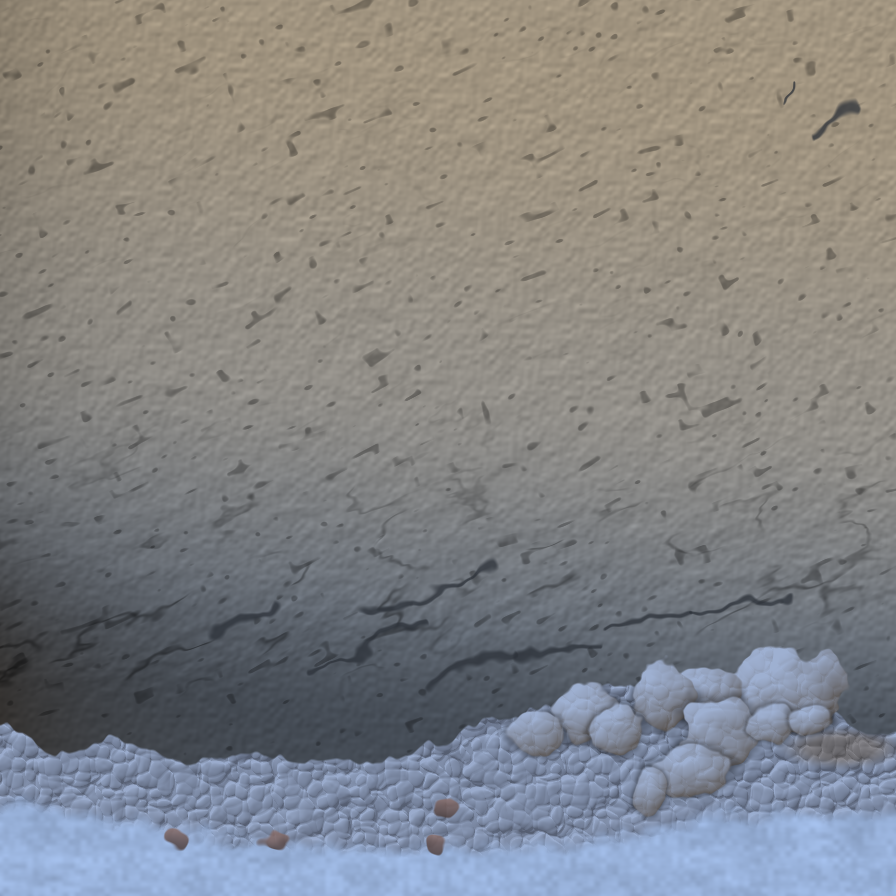
Write a Shadertoy shader that draws this texture.

```glsl
// A rough plaster wall fading from warm light to blue shade, above a bank
// of rubble on a pale floor. Value noise gives the wall relief, cellular
// domes the rubble, and shaded ellipsoids the larger stones.

const vec3 WALL_WARM = vec3(.63, .58, .50), WALL_GREY = vec3(.57, .56, .54);
const vec3 WALL_BLUE = vec3(.41, .44, .48), WALL_BASE = vec3(.27, .30, .34);
const vec3 CORNER = vec3(.23, .21, .19), CRACK = vec3(.17, .19, .22);
const vec3 STONE_LIT = vec3(.62, .69, .82), STONE_SHADE = vec3(.30, .33, .40);
const vec3 STONE_TAN = vec3(.36, .34, .33), FLOOR_BLUE = vec3(.60, .70, .86);
const vec3 PEBBLE = vec3(.42, .34, .33), LIGHT_DIR = vec3(-.42, .72, .55);
const vec2 LIGHT_STEP = vec2(-.0014, .0026);
const float GRAIN = .36, ROUGHNESS = .85;

// Wall breaks: start xy, end xy
const vec4 BREAKS[9] = vec4[9](
  vec4(.35, .253, .47, .305), vec4(.48, .24, .57, .272), vec4(.57, .27, .665, .278),
  vec4(.67, .293, .77, .318), vec4(.77, .318, .885, .335), vec4(.23, .29, .3, .325),
  vec4(.41, .315, .55, .37), vec4(.905, .855, .957, .878), vec4(.872, .892, .886, .908));
// Boulders from back to front: centre xy, radii xy
const vec4 BOULDERS[11] = vec4[11](
  vec4(.875, .23, .068, .047), vec4(.655, .203, .04, .03), vec4(.785, .226, .04, .03),
  vec4(.74, .226, .034, .036), vec4(.69, .188, .028, .028), vec4(.6, .182, .03, .025),
  vec4(.8, .18, .042, .044), vec4(.77, .138, .045, .028), vec4(.725, .116, .018, .026),
  vec4(.86, .192, .026, .02), vec4(.905, .199, .024, .018));
const vec2 PEBBLES[4] = vec2[4](vec2(.198, .063), vec2(.306, .06), vec2(.486, .058), vec2(.496, .098));

float hash(vec2 p) {
  vec3 q = fract(p.xyx * .1031);
  q += dot(q, q.yzx + 33.33);
  return fract((q.x + q.y) * q.z);
}
float noise(vec2 p) {
  vec2 i = floor(p), f = fract(p);
  f *= f * (3. - 2. * f);
  return mix(mix(hash(i), hash(i + vec2(1, 0)), f.x),
             mix(hash(i + vec2(0, 1)), hash(i + 1.), f.x), f.y);
}
vec2 noise2(vec2 p) { return vec2(noise(p), noise(p + 31.7)) - .5; }
float fbm(vec2 p) {
  float sum = 0., amp = .5;
  for (int i = 0; i < 4; i++) { sum += amp * noise(p); p = p * 2.03 + 11.3; amp *= .5; }
  return sum;
}
float bump(float x, float centre, float width) {
  float d = (x - centre) / width;
  return exp(-d * d);
}
// One inside, zero outside, with a soft edge of half width w
float inside(float d, float w) { return 1. - smoothstep(-w, w, d); }

// Coordinates along and across strokes that climb to the right
vec2 slant(vec2 p) {
  p += .03 * noise2(p * 9.);
  return vec2(dot(p, vec2(.91, .41)), dot(p, vec2(-.41, .91)));
}
float wallRelief(vec2 p, float rough) {
  float grain = .6 * noise(p * 175.) + .5 * noise(p * 95.) + .5 * noise(p * 47.);
  return GRAIN * grain + rough * ROUGHNESS * fbm(slant(p) * vec2(17, 46));
}
vec3 wall(vec2 p) {
  float y = p.y + .09 * (p.x - .5) + .03 * (fbm(p * 5.) - .5);
  vec3 col = mix(WALL_BASE, WALL_BLUE, smoothstep(.17, .36, y));
  col = mix(col, WALL_GREY, smoothstep(.28, .58, y));
  col = mix(col, WALL_WARM, smoothstep(.48, .95, y));
  float corner = exp(-p.x / .13) * inside(p.y - .34, .16);
  col = mix(col, CORNER, .85 * corner) * (1. - .14 * exp(-p.x / .1));

  // Relief peaks in a band above the smooth foot
  float foot = .19 + .11 * p.x;
  float rough = smoothstep(foot, foot + .05, p.y) * (1. - .88 * smoothstep(.27, .58, p.y));
  float slope = wallRelief(p, rough) - wallRelief(p + LIGHT_STEP, rough);
  col *= 1. + clamp(.75 * slope, -.4, .3);

  // Broken veins and scattered pits
  float vein = 1. - abs(2. * fbm(slant(p) * vec2(10, 25)) - .95);
  col *= 1. - .34 * smoothstep(.92, 1., vein) * smoothstep(.4, .65, noise(p * 23.)) * rough;
  col *= 1. - .28 * smoothstep(.83, .95, noise(slant(p) * vec2(65, 110)));

  vec2 w = p + .02 * noise2(p * 28.) + .007 * noise2(p * 90.);
  for (int i = 0; i < 9; i++) {
    vec2 a = w - BREAKS[i].xy, b = BREAKS[i].zw - BREAKS[i].xy;
    float d = length(a - b * clamp(dot(a, b) / dot(b, b), 0., 1.));
    float width = .002 + .008 * noise(p * 34. + float(i));
    col = mix(col, CRACK, .75 * inside(d - .6 * width, .4 * width));
  }
  return col;
}

// Height of packed round stones, n cells across
float domes(vec2 p, float n) {
  p *= n;
  float h = 0.;
  for (int k = 0; k < 9; k++) {
    vec2 cell = floor(p) + vec2(k % 3, k / 3) - 1.;
    float r = .45 + .35 * hash(cell + 5.);
    vec2 d = (p - cell - .2 - .6 * vec2(hash(cell), hash(cell + 17.))) / r;
    h = max(h, r * sqrt(max(0., 1. - dot(d, d))));
  }
  return h / n;
}
float rubbleRelief(vec2 p) {
  p += .008 * noise2(p * 60.);
  return domes(p, 72.) + .6 * domes(p + .37, 34.) + .002 * noise(p * 190.);
}
float ridge(float x) {
  return .148 + .042 * bump(x, 0., .055) + .026 * bump(x, .13, .04) + .01 * bump(x, .24, .05)
    + .085 * smoothstep(.38, .7, x) - .05 * smoothstep(.88, .97, x)
    + .014 * (noise(vec2(x * 42., 3)) - .5) + .008 * (noise(vec2(x * 115., 8)) - .5);
}

void mainImage(out vec4 fragColor, in vec2 fragCoord) {
  vec2 p = fragCoord / iResolution.xy;
  float aa = 1.5 / iResolution.y, h = rubbleRelief(p), above = p.y - ridge(p.x);

  // Rubble bank
  float light = .6 + clamp(70. * (h - rubbleRelief(p + LIGHT_STEP)), -.45, .35);
  light *= .7 + .3 * smoothstep(.001, .01, h);
  float sand = inside(length((p - vec2(.94, .165)) / vec2(.065, .022)) - .85, .35);
  vec3 rubble = mix(STONE_SHADE, STONE_LIT, light);
  rubble = mix(rubble, STONE_TAN * (.8 + .6 * light), .75 * sand);
  vec3 col = mix(wall(p), rubble, inside(above, aa));

  // Boulders, cool on top and tan beneath, with contact shadows
  for (int i = 0; i < 11; i++) {
    vec4 b = BOULDERS[i];
    vec2 q = (p - b.xy) / b.zw + .45 * noise2(p * 38. + float(i)) + .16 * noise2(p * 120.);
    float r = length(q);
    vec3 n = vec3(q, sqrt(max(0., 1. - r * r)));
    float lit = clamp(.42 + .55 * dot(n, LIGHT_DIR) + .35 * (light - .6), 0., 1.);
    col *= 1. - .28 * inside(above, .01) * inside(r - 1.12, .18);
    col = mix(col, mix(STONE_TAN, STONE_LIT, lit), inside(r - 1., aa / b.w));
  }

  // Floor with loose grit and pebbles
  float floorLine = .1 - .045 * smoothstep(0., .35, p.x) + .035 * smoothstep(.6, .85, p.x);
  vec3 ground = FLOOR_BLUE * (.86 + .16 * fbm(p * vec2(22, 48)) + .1 * noise(p * 150.));
  col = mix(col, ground, inside(p.y - floorLine + .03 * (fbm(p * 38.) - .5), .012));
  for (int i = 0; i < 4; i++) {
    vec2 q = (p - PEBBLES[i]) / vec2(.016, .011) + .9 * noise2(p * 70.);
    col = mix(col, PEBBLE * (1. + .35 * q.y), .85 * inside(length(q) - .87, .12));
  }
  fragColor = vec4(clamp(col, 0., 1.), 1.);
}
```
